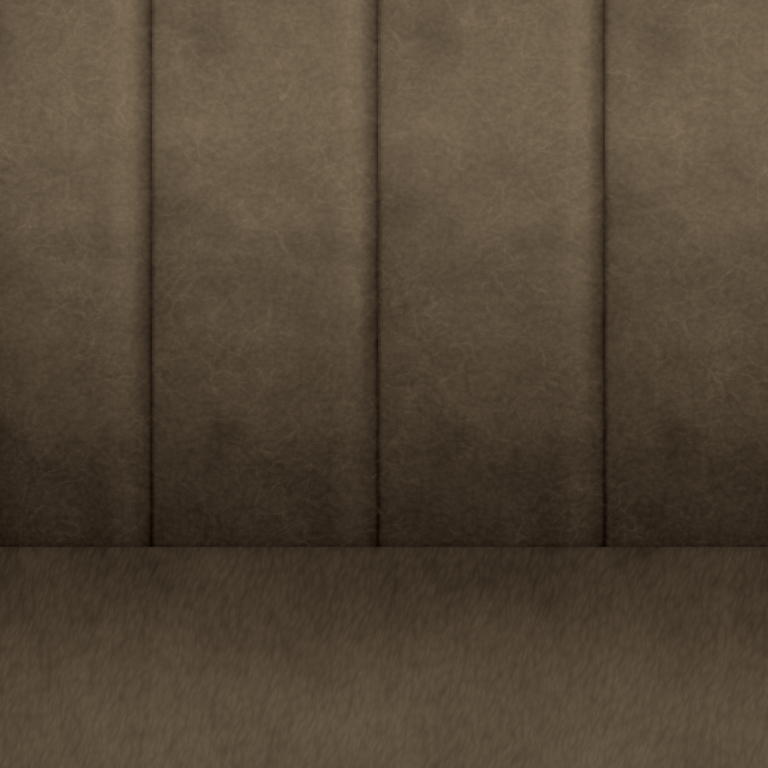
Reproduce this texture procedurally as a Shadertoy shader.

```glsl
// Brown leather bench: a seamed, panelled back above a short brushed seat.

vec2 hash2(vec2 p) {
    vec3 q = fract(p.xyx * vec3(0.1031, 0.1030, 0.0973));
    q += dot(q, q.yzx + 33.33);
    return fract((q.xx + q.yz) * q.zy);
}

// Distances to the nearest and second nearest cell points.
vec2 cellular(vec2 p) {
    vec2 cell = floor(p), local = fract(p), nearest = vec2(9.0);
    for (int y = -1; y <= 1; y++)
    for (int x = -1; x <= 1; x++) {
        vec2 offset = vec2(x, y);
        float d = length(offset + hash2(cell + offset + 50.0) - local);
        nearest = d < nearest.x ? vec2(d, nearest.x)
                                : vec2(nearest.x, min(nearest.y, d));
    }
    return nearest;
}

// Layered, rotating sines, roughly within -1 to 1.
float mottle(vec2 p) {
    float sum = 0.0, weight = 0.5;
    for (int i = 0; i < 5; i++) {
        p = mat2(0.8, 0.6, -0.6, 0.8) * p * 1.65 + 1.7;
        sum += weight * sin(p.x + 1.3 * sin(p.y)) * sin(p.y + 0.8 * sin(p.x * 1.2));
        weight *= 0.72;
    }
    return sum;
}

float bell(float d) {
    return exp(-d * d);
}

float spot(vec2 p, vec2 center, vec2 radius) {
    vec2 d = (p - center) / radius;
    return exp(-dot(d, d));
}

// Fine pores and pale, broken wrinkles running both ways.
float leatherGrain(vec2 p) {
    vec2 warp = 0.006 * vec2(mottle(p * 24.0), mottle(p * 24.0 + 8.0));
    float pores = cellular((p + warp) * vec2(95.0, 120.0)).x - 0.46;
    float fine = cellular((p - warp) * 170.0 + 7.0).x - 0.46;
    float grain = -0.16 * pores - 0.11 * fine;
    for (int i = 0; i < 3; i++) {
        float k = float(i), turn = 0.5 - 0.8 * k;
        mat2 spin = mat2(cos(turn), sin(turn), -sin(turn), cos(turn));
        vec2 q = spin * (p + warp * 1.5);
        vec2 edge = cellular(q * vec2(14.0, 32.0) * (1.0 + 0.45 * k) + 11.0 * k);
        float broken = smoothstep(-0.3, 0.5, mottle(p * 13.0 + 5.0 * k));
        grain += 0.09 * broken * (1.0 - smoothstep(0.0, 0.16, edge.y - edge.x)) - 0.008;
    }
    return grain;
}

// Slanted short fibres on the seat.
float brushedGrain(vec2 p) {
    p.x -= 0.28 * p.y + 0.006 * mottle(p * 12.0);
    float strands = cellular(p * vec2(125.0, 46.0)).x - 0.47;
    float fine = cellular(p * vec2(210.0, 90.0) + 9.0).x - 0.47;
    return -0.19 * strands - 0.14 * fine;
}

float backTone(vec2 p) {
    float across = mod(p.x - 0.1975, 0.295);
    float toSeam = 0.295 - across;
    vec2 panel = vec2(across, p.y);

    // Overall falloff toward the seat and the left side.
    float tone = -0.09 + 1.10 * pow(max((p.y - 0.28) / 0.58, 0.0), 0.85);
    tone = min(tone, 0.98) - 0.15 * exp(-p.x / 0.06);
    tone -= 0.05 * smoothstep(0.94, 1.0, p.y);

    // Worn patches shared by every panel.
    tone -= 0.19 * spot(panel, vec2(0.09, 0.43), vec2(0.035, 0.035));
    tone -= 0.18 * spot(panel, vec2(0.075, 0.95), vec2(0.035, 0.04));
    tone -= 0.16 * spot(panel, vec2(0.03, 0.73), vec2(0.055, 0.04));
    tone -= 0.08 * spot(panel, vec2(0.21, 0.36), vec2(0.05, 0.05));
    tone += 0.09 * spot(panel, vec2(0.14, 0.73), vec2(0.07, 0.06));
    tone += 0.09 * spot(panel, vec2(0.17, 0.49), vec2(0.08, 0.10));
    tone += 0.09 * mottle(panel * vec2(14.0, 19.0));
    tone += leatherGrain(p);

    // Rounded panel edges: a soft shadow left of each crisp crease.
    float lit = 0.35 + 0.65 * smoothstep(0.3, 0.8, p.y);
    tone += 0.13 * lit * bell((toSeam - 0.038) / 0.016);
    tone -= 0.46 * lit * (1.0 - smoothstep(0.0, 0.027, toSeam));
    tone -= 0.20 * lit * exp(-across / 0.020);
    float crease = min(across, toSeam);
    tone -= 0.34 * bell(crease / mix(0.0028, 0.0042, lit));

    // Tucked lower hem.
    return tone - 0.16 * exp(-abs(p.y - 0.288) / 0.004);
}

float seatTone(vec2 p) {
    float depth = max(0.288 - p.y, 0.0);
    float tone = 0.15 + 0.52 * smoothstep(-0.02, 0.25, depth);
    tone += 0.09 * mottle(p * vec2(16.0, 11.0) + 3.0);
    tone -= 0.08 * spot(p, vec2(0.62, 0.23), vec2(0.10, 0.05));
    tone -= 0.07 * exp(-p.x / 0.08);
    return tone + brushedGrain(p) - 0.12 * exp(-depth / 0.005);
}

void mainImage(out vec4 fragColor, in vec2 fragCoord) {
    vec2 p = fragCoord / iResolution.xy;
    float pixel = 1.0 / iResolution.y;
    float isBack = smoothstep(-pixel, pixel, p.y - 0.288);
    float tone = mix(seatTone(p), backTone(p), isBack);
    vec3 color = mix(vec3(0.19, 0.15, 0.11), vec3(0.44, 0.38, 0.30), tone);
    fragColor = vec4(clamp(color, 0.0, 1.0), 1.0);
}
```
